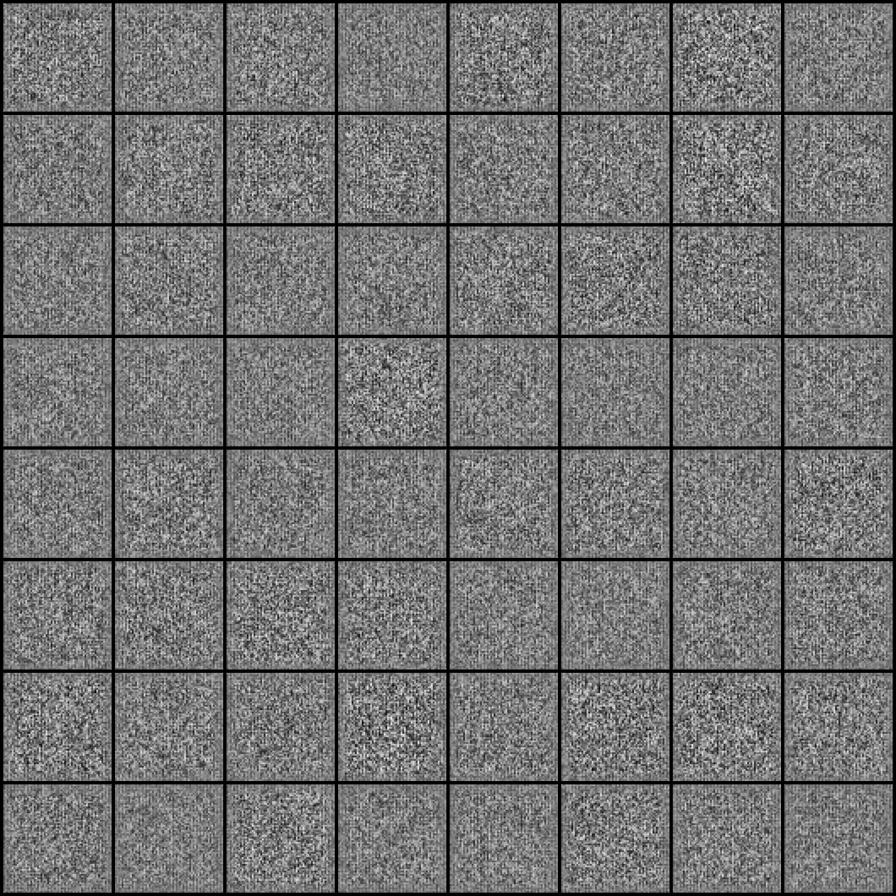
A WebGL 1 fragment shader for this pattern:

```glsl
precision highp float;

// An 8 by 8 sheet of square grey noise tiles parted by thin black lines.
// Each tile is a 64 by 64 grid of hashed texels over fine vertical ribs;
// contrast differs from tile to tile and fades towards the tile edges.

uniform vec2 u_resolution;

const float TILES = 8.0;            // repeats across and down
const float TEXELS = 64.0;          // texels along one tile
const float LINE = 2.0;             // line width, in texels
const float GREY = 0.485;           // mean tile grey
const float BLACK = 0.005;          // line grey
const float NOISE = 0.165;          // standard deviation of the grain
const float STREAK = 0.5;           // share of grain joined in vertical pairs
const float RIB = 0.045;            // strength of the vertical ribs
const float WEAVE = 0.015;          // strength of the horizontal ribs
const float EDGE_GRAIN = 0.45;      // grain left at the tile edge
const float EDGE_FADE = 8.0;        // width of the fade, in texels
const vec2 CONTRAST = vec2(0.8, 1.2); // range of contrast between tiles

float hash(vec2 p) {
  vec3 q = fract(vec3(p.xyx) * 0.1031);
  q += dot(q, q.yzx + 33.33);
  return fract((q.x + q.y) * q.z);
}

// Uniform noise with zero mean and unit variance
float grain(vec2 p) {
  return (hash(p) - 0.5) * 3.464;
}

// Distance to the tile border, positive inside
float borderDistance(vec2 p) {
  vec2 d = min(p, TEXELS - p);
  return min(d.x, d.y);
}

// Grey of one texel of a tile
float texelGrey(vec2 texel, vec2 tile, float contrast) {
  texel = clamp(texel, 0.0, TEXELS - 1.0);
  vec2 seed = texel + (tile + 1.0) * 71.0;
  vec2 pairSeed = vec2(seed.x, floor(seed.y * 0.5)) + 811.0;
  float n = sqrt(1.0 - STREAK * STREAK) * grain(seed) + STREAK * grain(pairSeed);
  float fade = smoothstep(0.0, EDGE_FADE, borderDistance(texel + 0.5));
  vec2 rib = mod(texel, 2.0) * 2.0 - 1.0;
  return GREY + NOISE * contrast * mix(EDGE_GRAIN, 1.0, fade) * n
       + RIB * rib.x + WEAVE * rib.y;
}

// Smoothly blended texels
float tileGrey(vec2 p, vec2 tile) {
  float contrast = mix(CONTRAST.x, CONTRAST.y, hash(tile + 301.0));
  vec2 base = floor(p - 0.5);
  vec2 f = smoothstep(0.0, 1.0, fract(p - 0.5));
  float low = mix(texelGrey(base, tile, contrast),
                  texelGrey(base + vec2(1.0, 0.0), tile, contrast), f.x);
  float high = mix(texelGrey(base + vec2(0.0, 1.0), tile, contrast),
                   texelGrey(base + vec2(1.0, 1.0), tile, contrast), f.x);
  return mix(low, high, f.y);
}

void main() {
  // Texel coordinates, with a full line on every side of the sheet
  float pitch = TEXELS + LINE;
  float sheet = TILES * pitch + LINE;
  vec2 p = gl_FragCoord.xy / u_resolution * sheet - 0.5 * LINE;
  vec2 tile = floor(p / pitch);
  vec2 local = p - tile * pitch - 0.5 * LINE;

  // Tile over line, with an edge one pixel wide
  float pixel = sheet / min(u_resolution.x, u_resolution.y);
  float cover = clamp(borderDistance(local) / pixel + 0.5, 0.0, 1.0);
  float grey = mix(BLACK, clamp(tileGrey(local, tile), 0.0, 1.0), cover);
  gl_FragColor = vec4(vec3(grey), 1.0);
}
```
